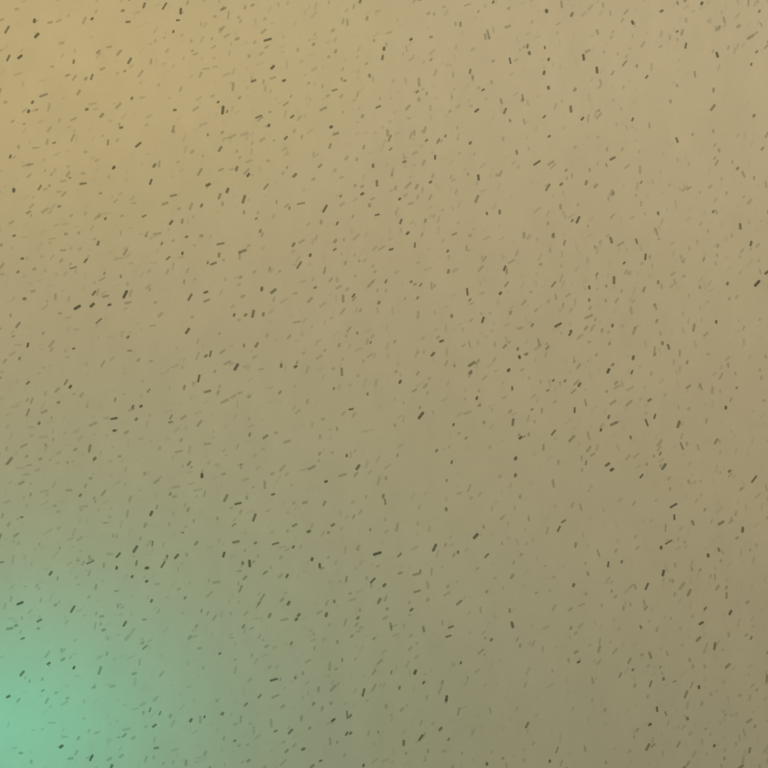
Give the GLSL for this texture, as a WebGL 1 fragment shader.

```glsl
precision highp float;
// Warm speckled plaster wall with a soft teal glow in the lower left corner.
uniform vec2 u_resolution;

#define SPECK_CELLS 44.0
#define FAINT_CELLS 62.0
#define SPECK_DARKNESS 0.50
#define FAINT_DARKNESS 0.17
#define SPECK_SOFTNESS 0.0015
#define ANGLE_SPREAD 1.5
#define MOTTLE 0.014
#define GRAIN 0.010
#define GLOW_SIZE vec2(0.27, 0.19)

float hash(vec2 p) {
  vec3 q = fract(vec3(p.xyx) * 0.1031);
  q += dot(q, q.yzx + 33.33);
  return fract((q.x + q.y) * q.z);
}

vec2 hash2(vec2 p) {
  return vec2(hash(p), hash(p + 71.7));
}

float noise(vec2 p) {
  vec2 i = floor(p), f = fract(p);
  f = f * f * (3.0 - 2.0 * f);
  return mix(mix(hash(i), hash(i + vec2(1.0, 0.0)), f.x),
             mix(hash(i + vec2(0.0, 1.0)), hash(i + 1.0), f.x), f.y);
}

float capsule(vec2 p, vec2 axis, float halfLength) {
  return length(p - axis * clamp(dot(p, axis), -halfLength, halfLength));
}

// Short slanted flecks, one candidate per jittered cell; returns coverage.
float flecks(vec2 uv, float cells, float seed) {
  vec2 home = floor(uv * cells);
  float soft = max(SPECK_SOFTNESS, 0.8 / min(u_resolution.x, u_resolution.y));
  float cover = 0.0;
  for (int j = -1; j <= 1; j++) {
    for (int i = -1; i <= 1; i++) {
      vec2 cell = home + vec2(float(i), float(j));
      vec2 key = cell + seed;
      vec2 center = (cell + hash2(key)) / cells;
      vec2 shape = hash2(key + 19.3);
      // Flecks stand steeper toward the right.
      float angle = mix(0.7, 1.3, center.x) + (hash(key + 43.1) - 0.5) * ANGLE_SPREAD;
      float halfLength = mix(0.0008, 0.0044, shape.x * shape.x);
      float halfWidth = mix(0.0009, 0.0018, shape.y);
      float dist = capsule(uv - center, vec2(cos(angle), sin(angle)), halfLength);
      float patchy = smoothstep(0.15, 0.75, noise(center * 9.0 + seed));
      float present = step(hash(key + 87.9), 0.35 + 0.5 * patchy);
      float strength = mix(0.12, 1.0, pow(hash(key + 131.7), 1.8));
      float mask = 1.0 - smoothstep(-soft, soft, dist - halfWidth);
      cover = max(cover, mask * present * strength);
    }
  }
  return cover;
}

// Broad light falling across the wall.
vec3 wallColor(vec2 uv) {
  vec3 low = vec3(0.555, 0.520, 0.405);
  vec3 middle = vec3(0.640, 0.583, 0.447);
  vec3 high = vec3(0.708, 0.642, 0.490);
  vec3 color = mix(low, middle, smoothstep(-0.1, 0.58, uv.y));
  color = mix(color, high, smoothstep(0.40, 1.0, uv.y));

  vec2 warm = (uv - vec2(0.05, 0.92)) / vec2(0.38, 0.28);
  color += vec3(0.030, 0.018, -0.018) * exp(-dot(warm, warm));
  vec2 green = (uv - vec2(0.12, 0.12)) / vec2(0.55, 0.36);
  color += vec3(-0.025, 0.038, 0.040) * exp(-dot(green, green));
  vec2 teal = (uv - vec2(-0.02, 0.04)) / GLOW_SIZE;
  color += vec3(-0.035, 0.195, 0.170) * exp(-dot(teal, teal));
  return color;
}

void main() {
  vec2 uv = gl_FragCoord.xy / u_resolution;
  vec3 color = wallColor(uv);

  // Faint vertical mottling and fine grain.
  float mottle = noise(uv * vec2(75.0, 38.0)) + noise(uv * vec2(28.0, 14.0) + 9.0) - 1.0;
  float grain = noise(uv * vec2(260.0, 190.0) + 31.0) - 0.5;
  color *= 1.0 + MOTTLE * mottle + GRAIN * grain;

  // Pale small flecks below, darker sharp flecks above.
  vec3 fleckTint = vec3(1.0, 0.97, 1.04);
  color *= 1.0 - FAINT_DARKNESS * fleckTint * flecks(uv, FAINT_CELLS, 211.0);
  color *= 1.0 - SPECK_DARKNESS * fleckTint * flecks(uv, SPECK_CELLS, 17.0);

  gl_FragColor = vec4(clamp(color, 0.0, 1.0), 1.0);
}
```
